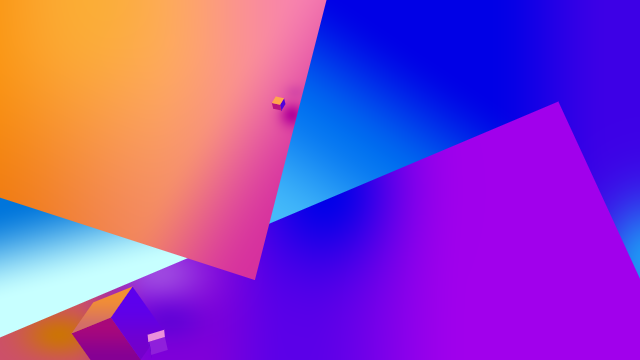
Write a Shadertoy shader that draws this background.

```glsl
// Overlapping tilted panels in orange, violet and blue light, with three small cubes.

// Signed distance to the line a-b, positive on its left.
float leftOf(vec2 p, vec2 a, vec2 b) {
    vec2 d = normalize(b - a);
    return d.x * (p.y - a.y) - d.y * (p.x - a.x);
}

// Antialiased coverage of a signed distance, positive inside.
float cover(float d) {
    return clamp(d * iResolution.y + 0.5, 0.0, 1.0);
}

// Soft elliptical falloff around a centre.
float glow(vec2 p, vec2 centre, vec2 radius) {
    vec2 q = (p - centre) / radius;
    return exp(-dot(q, q));
}

// Coverage of the parallelogram spanned by u and v at a corner.
float face(vec2 p, vec2 corner, vec2 u, vec2 v) {
    vec2 s = inverse(mat2(u, v)) * (p - corner);
    vec2 height = abs(u.x * v.y - u.y * v.x) / vec2(length(v), length(u));
    vec2 d = min(s, 1.0 - s) * height;
    return cover(min(d.x, d.y));
}

// Three visible faces share one corner; a, b, c are its edges.
vec3 cube(vec3 col, vec2 p, vec2 corner, vec2 a, vec2 b, vec2 c,
          vec3 topCol, vec3 frontCol, vec3 sideCol) {
    col = mix(col, frontCol, face(p, corner, a, c));
    col = mix(col, sideCol, face(p, corner, b, c));
    return mix(col, topCol, face(p, corner, a, b));
}

vec3 skyColor(vec2 p) {
    const vec3 azure = vec3(0.0, 0.44, 0.94);
    // Upper right: cyan through azure into deep blue and indigo
    float t = dot(p, vec2(0.55, 0.83));
    vec3 right = mix(vec3(0.27, 0.73, 0.98), azure, smoothstep(0.74, 1.08, t));
    right = mix(right, vec3(0.0, 0.0, 0.9), smoothstep(1.02, 1.36, t));
    right = mix(right, vec3(0.24, 0.0, 0.9), smoothstep(1.35, 1.7, p.x));
    right = mix(right, vec3(0.12, 0.6, 0.96), glow(p, vec2(1.8, 0.27), vec2(0.13, 0.17)));
    // Lower left: icy white under blue
    float h = p.y - 0.25 * p.x;
    vec3 left = mix(vec3(0.78, 1.0, 1.0), vec3(0.0, 0.46, 0.86), smoothstep(0.16, 0.43, h));
    return mix(left, right, step(0.62, p.x));
}

vec3 violetPanel(vec2 p) {
    vec3 col = mix(vec3(0.36, 0.0, 0.91), vec3(0.63, 0.0, 0.925), smoothstep(0.85, 1.3, p.x));
    col = mix(col, vec3(0.5, 0.0, 0.85), smoothstep(0.8, 0.55, p.x));
    col = mix(col, vec3(0.0, 0.0, 0.91), glow(p, vec2(0.9, 0.47), vec2(0.17, 0.2)));
    // Light and shade around the large cube
    col = mix(col, vec3(0.62, 0.28, 0.88), glow(p, vec2(0.44, 0.24), vec2(0.13, 0.09)));
    col = mix(col, vec3(0.34, 0.0, 0.84), 0.7 * glow(p, vec2(0.47, 0.11), vec2(0.1, 0.06)));
    col = mix(col, vec3(0.8, 0.31, 0.42), smoothstep(0.42, 0.2, p.x));
    return mix(col, vec3(0.8, 0.45, 0.03), glow(p, vec2(0.165, 0.07), vec2(0.1, 0.06)));
}

vec3 orangePanel(vec2 p) {
    vec3 col = mix(vec3(0.98, 0.57, 0.04), vec3(1.0, 0.66, 0.4), smoothstep(-0.12, 0.5, p.x));
    col = mix(col, vec3(0.97, 0.51, 0.69), smoothstep(0.4, 0.88, p.x));
    col = mix(col, vec3(0.98, 0.7, 0.19), 0.7 * glow(p, vec2(0.25, 1.02), vec2(0.22, 0.3)));
    col *= mix(vec3(1.0), vec3(0.95, 0.8, 1.0), smoothstep(0.9, 0.25, p.y));
    col = mix(col, vec3(0.84, 0.19, 0.62), smoothstep(0.13, 0.55, p.x - 0.65 * p.y));
    // Shadows cast by the tiny cube
    col = mix(col, vec3(0.7, 0.0, 0.6), 0.95 * glow(p, vec2(0.812, 0.68), vec2(0.033, 0.032)));
    return mix(col, vec3(0.8, 0.25, 0.65), 0.6 * glow(p, vec2(0.822, 0.743), vec2(0.03, 0.022)));
}

void mainImage(out vec4 fragColor, in vec2 fragCoord) {
    vec2 p = fragCoord / iResolution.y;
    p.x *= 16.0 / 9.0 * iResolution.y / iResolution.x;

    // Panels, back to front
    vec2 apex = vec2(1.551, 0.718);
    float violet = min(leftOf(p, apex, vec2(0.0, 0.0625)), leftOf(p, vec2(1.778, 0.225), apex));
    vec2 tip = vec2(0.708, 0.222);
    float orange = min(leftOf(p, tip, vec2(0.907, 1.0)), leftOf(p, vec2(0.0, 0.451), tip));
    vec3 col = mix(skyColor(p), violetPanel(p), cover(violet));
    col = mix(col, orangePanel(p), cover(orange));

    // Large cube with shaded faces
    vec3 warm = mix(vec3(0.82, 0.42, 0.42), vec3(0.95, 0.56, 0.2), smoothstep(0.08, 0.18, p.y));
    vec3 plum = mix(vec3(0.52, 0.0, 0.58), vec3(0.66, 0.03, 0.48), smoothstep(0.0, 0.1, p.y));
    vec3 indigo = mix(vec3(0.45, 0.0, 0.8), vec3(0.36, 0.0, 0.93), smoothstep(0.02, 0.17, p.y));
    col = cube(col, p, vec2(0.308, 0.118), vec2(-0.109, -0.044), vec2(0.06, 0.086),
               vec2(0.083, -0.117), warm, plum, indigo);

    // Small cube beside it
    col = cube(col, p, vec2(0.412, 0.05), vec2(0.046, 0.014), vec2(-0.002, 0.02),
               vec2(0.008, -0.036), vec3(0.92, 0.56, 0.86), vec3(0.56, 0.12, 0.86),
               vec3(0.4, 0.0, 0.8));

    // Tiny cube on the orange panel
    col = cube(col, p, vec2(0.778, 0.709), vec2(-0.023, 0.005), vec2(0.011, 0.018),
               vec2(0.004, -0.016), vec3(1.0, 0.65, 0.3), vec3(0.72, 0.08, 0.5),
               vec3(0.32, 0.0, 0.85));

    fragColor = vec4(col, 1.0);
}
```
